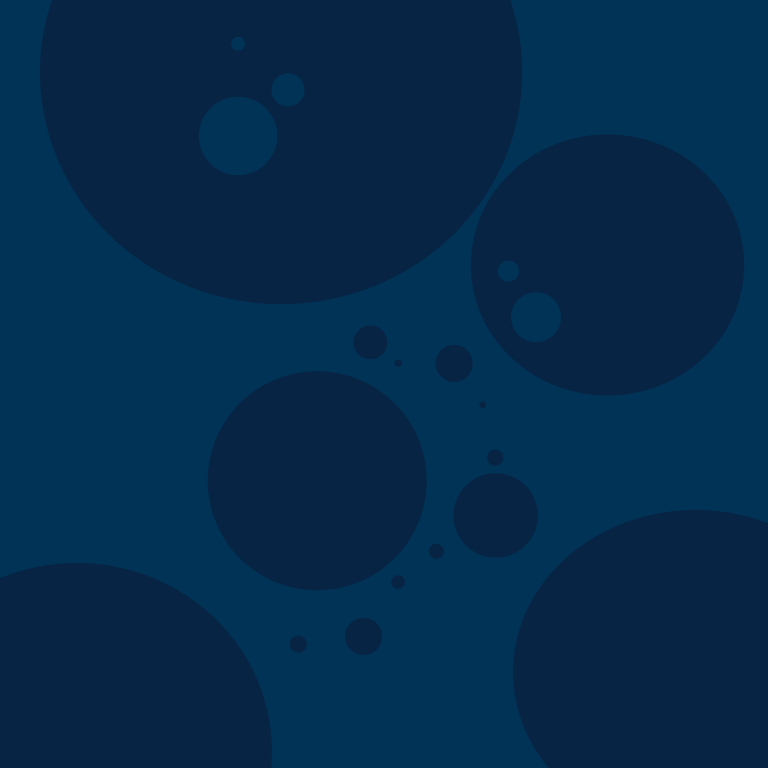
Reproduce this background procedurally as a WebGL 1 fragment shader.

```glsl
precision highp float;
// Flat two-tone bubbles: five large discs, an arc of drops curling around
// the middle one, and round holes rising inside the two upper discs.
// Signed distances are merged into one shape and filled with a soft edge.

uniform vec2 u_resolution;

const vec3 WATER_COLOR = vec3(0.000, 0.200, 0.339);
const vec3 BUBBLE_COLOR = vec3(0.028, 0.141, 0.267);

// Large discs: centre in xy, radii in zw
const vec4 TOP_DISC = vec4(0.366, 0.906, 0.314, 0.302);
const vec4 RIGHT_DISC = vec4(0.791, 0.655, 0.178, 0.170);
const vec4 MIDDLE_DISC = vec4(0.413, 0.374, 0.1426, 0.1426);
const vec4 LEFT_CORNER_DISC = vec4(0.100, 0.022, 0.254, 0.245);
const vec4 RIGHT_CORNER_DISC = vec4(0.906, 0.125, 0.238, 0.211);

// Arc of drops around the middle disc
const int DROP_COUNT = 10;
const float ARC_START = 69.0;      // degrees
const float ARC_STEP = 13.0;
const float ARC_SPREAD = 0.6;      // the step widens along the arc
const float ARC_RADIUS = 0.205;
const float ARC_WAVE = 0.035;
const float ARC_JITTER = 0.008;
const float LEAD_OFFSET = 0.025;   // big drops sit further out
const vec2 SMALL_RADIUS = vec2(0.0045, 0.012);
const float LEAD_RADIUS = 0.022;
const float LEAD_SWELL = 0.033;

// Chains of holes: start in xy, sideways lean in z, first radius in w
const vec4 TOP_HOLES = vec4(0.310, 0.823, 0.065, 0.051);
const vec4 RIGHT_HOLES = vec4(0.698, 0.587, -0.036, 0.0325);
const float HOLE_RISE = 0.060;
const float HOLE_SHRINK = 0.42;
const float SMALLEST_HOLE = 0.007;

float hash(float n) {
  n = fract(n * 0.1031);
  n *= n + 33.33;
  return fract(n * (n + n));
}

float circle(vec2 p, float radius) {
  return length(p) - radius;
}

float disc(vec2 p, vec4 shape) {
  return (length((p - shape.xy) / shape.zw) - 1.0) * min(shape.z, shape.w);
}

// Mixed sizes, with a large lead drop first and then at every third place
float dropArc(vec2 p) {
  float d = 1.0;
  for (int i = 0; i < DROP_COUNT; i++) {
    float n = float(i);
    bool lead = i == 0 || abs(mod(n, 3.0) - 2.0) < 0.5;
    float angle = radians(ARC_START - ARC_STEP * n - ARC_SPREAD * n * n);
    float reach = ARC_RADIUS + ARC_WAVE * cos(0.9 * (n - 3.5));
    reach += ARC_JITTER * (hash(n + 17.0) - 0.5);
    float radius = mix(SMALL_RADIUS.x, SMALL_RADIUS.y, hash(n + 41.0));
    if (lead) {
      reach += LEAD_OFFSET;
      radius = LEAD_RADIUS + LEAD_SWELL * exp(-0.3 * (n - 5.0) * (n - 5.0));
    }
    vec2 centre = MIDDLE_DISC.xy + reach * vec2(cos(angle), sin(angle));
    d = min(d, circle(p - centre, radius));
  }
  return d;
}

// Shrinking holes that zigzag upwards until they become too small
float holeChain(vec2 p, vec4 chain) {
  float d = 1.0;
  float radius = chain.w;
  for (int i = 0; i < 3; i++) {
    float n = float(i);
    vec2 centre = chain.xy + vec2(chain.z * mod(n, 2.0), HOLE_RISE * n);
    if (radius > SMALLEST_HOLE) d = min(d, circle(p - centre, radius));
    radius *= HOLE_SHRINK;
  }
  return d;
}

void main() {
  float scale = min(u_resolution.x, u_resolution.y);
  vec2 p = gl_FragCoord.xy / scale;

  // Union of all bubbles
  float d = min(disc(p, TOP_DISC), disc(p, RIGHT_DISC));
  d = min(d, disc(p, MIDDLE_DISC));
  d = min(d, min(disc(p, LEFT_CORNER_DISC), disc(p, RIGHT_CORNER_DISC)));
  d = min(d, dropArc(p));

  // Cut the holes
  d = max(d, -min(holeChain(p, TOP_HOLES), holeChain(p, RIGHT_HOLES)));

  // Fill with an edge one pixel wide
  float coverage = clamp(0.5 - d * scale, 0.0, 1.0);
  gl_FragColor = vec4(mix(WATER_COLOR, BUBBLE_COLOR, coverage), 1.0);
}
```
